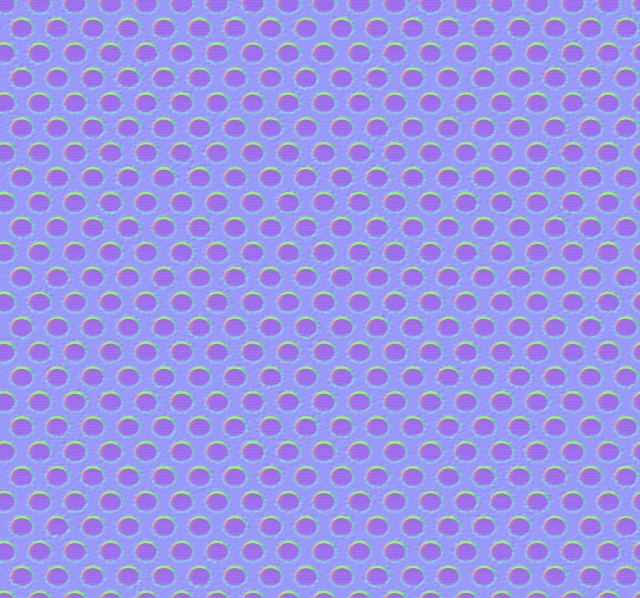
Reproduce this texture map procedurally as a WebGL 2 fragment shader.

```glsl
#version 300 es
precision highp float;
// Normal-map style sheet of staggered oval dimples, 18 across and 24 rows down.
// Each dimple is a tilted purple floor, a green upper crescent and a pale lower
// lip; wrapped cellular noise embosses fine ripples around the rims.

uniform vec2 u_resolution;
out vec4 outColor;

vec2 hash2(vec2 p) {
  vec2 k = vec2(dot(p, vec2(127.1, 311.7)), dot(p, vec2(269.5, 183.3)));
  return fract(sin(k) * 4375.85);
}

// Distance to the nearest feature point, repeating every "period" cells
float cellular(vec2 p, vec2 period) {
  vec2 base = floor(p);
  float nearest = 2.0;
  for (int y = -1; y <= 1; y++) {
    for (int x = -1; x <= 1; x++) {
      vec2 cell = base + vec2(x, y);
      vec2 point = cell + hash2(mod(cell, period));
      nearest = min(nearest, length(point - p));
    }
  }
  return nearest;
}

// Offset from the closest dimple centre (xy) and its wrapped id (zw)
vec4 nearestDimple(vec2 grid) {
  vec4 best = vec4(9.0);
  for (int j = -1; j <= 1; j++) {
    float row = floor(grid.y - 0.383) + float(j);
    float x = grid.x - (mod(row, 2.0) < 0.5 ? 0.609 : 0.109);
    float col = floor(x + 0.5);
    vec2 offset = vec2(x - col, (grid.y - 0.883 - row) * 0.7);
    if (length(offset) < length(best.xy))
      best = vec4(offset, mod(vec2(col, row), vec2(18.0, 24.0)));
  }
  return best;
}

// Colour of the steep upper wall, from left through top to right
vec3 wallColor(float side) {
  vec3 wall = mix(vec3(0.89, 0.66, 0.64), vec3(0.60, 0.96, 0.43), smoothstep(-0.95, -0.4, side));
  return mix(wall, vec3(0.36, 0.84, 0.60), smoothstep(0.35, 0.95, side));
}

void main() {
  vec2 uv = gl_FragCoord.xy / u_resolution;
  vec4 dimple = nearestDimple(uv * vec2(18.0, 24.0));
  vec2 offset = dimple.xy;
  vec2 vary = hash2(dimple.zw + 3.0) - 0.5;
  float soft = max(18.0 / u_resolution.x * 0.7, 0.012);

  // Outer wall oval and the smaller, lowered floor oval
  vec2 oval = offset * vec2(1.0, 1.12);
  float dist = length(oval);
  vec2 dir = oval / max(dist, 0.001);
  vec2 floorPos = (offset + vec2(0.012 * vary.x, 0.02 + 0.012 * vary.y)) * vec2(1.0, 1.2);
  float floorDist = length(floorPos);
  float inWall = 1.0 - smoothstep(-soft, soft, dist - 0.33);
  float inFloor = 1.0 - smoothstep(-soft, soft, floorDist - 0.29);

  // Flat sheet with a pale lip, strongest below the dimple
  vec3 color = vec3(0.60, 0.60, 0.98);
  float lip = 1.0 - smoothstep(0.015, 0.065, abs(dist - 0.345));
  lip *= mix(0.25, 0.9, smoothstep(0.3, -0.5, dir.y));
  color = mix(color, vec3(0.56, 0.74, 0.87), lip);

  // Upper crescent wall
  float crescent = inWall * smoothstep(-0.3, 0.2, dir.y);
  color = mix(color, wallColor(dir.x), crescent * (0.95 + 0.1 * vary.x));

  // Floor with faint stepped bands, a pink left side and a bluer foot
  float height = floorPos.y / 0.29;
  float band = sin(height * 17.0 + vary.y * 6.0);
  vec3 purple = vec3(0.61, 0.43, 0.92) + vec3(0.01, 0.025, 0.02) * smoothstep(-0.4, 0.4, band);
  purple = mix(purple, vec3(0.64, 0.41, 0.85), 0.7 * smoothstep(0.1, 0.9, height));
  purple = mix(purple, vec3(0.60, 0.55, 0.96), 0.7 * smoothstep(-0.6, -1.0, height));
  float edge = smoothstep(0.17, 0.29, floorDist);
  purple = mix(purple, vec3(0.80, 0.52, 0.76), 0.6 * edge * smoothstep(0.4, 0.95, -dir.x));
  color = mix(color, purple, inFloor);

  // Embossed ripples, gathered near rims and fading in broad patches
  vec2 period = vec2(128.0, 162.0);
  vec2 ripplePos = uv * period;
  float relief = cellular(ripplePos + vec2(-0.25, 0.45), period) - cellular(ripplePos, period);
  vec2 turn = uv * 6.28318;
  float patches = sin(turn.x * 5.0 + 2.0 * sin(turn.y * 3.0)) * sin(turn.y * 4.0 + 2.0 * sin(turn.x * 2.0));
  patches += 0.6 * sin(turn.x * 11.0 - turn.y * 7.0);
  float nearRim = smoothstep(0.20, 0.34, dist) * (1.0 - smoothstep(0.37, 0.50, dist));
  float strength = (0.2 + 0.8 * nearRim) * (0.65 + 0.3 * patches) * (1.0 - 0.5 * crescent);
  color += relief * strength * vec3(-0.14, 0.26, 0.14);

  outColor = vec4(clamp(color, 0.0, 1.0), 1.0);
}
```
